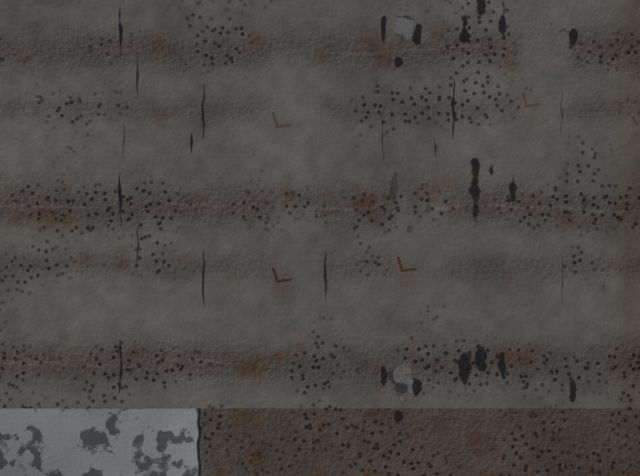
Reproduce this texture procedurally as a Shadertoy shader.

```glsl
// Weathered cast concrete: rough pour bands, cracks and dark spalls repeat in three
// rows, with rusty nails in smooth patches and a pale panel at the lower left.
// Cellular noise gives grain and pits; value noise gives stains and wobble.
const vec3 PLAIN = vec3(0.325, 0.32, 0.31), ROUGH = vec3(0.268, 0.25, 0.238);
const vec3 PATCH = vec3(0.318, 0.318, 0.31), PANEL = vec3(0.425, 0.43, 0.435);
const vec3 TAR = vec3(0.105, 0.105, 0.115), RUST = vec3(0.26, 0.15, 0.1);
const vec3 CHIP = vec3(0.36, 0.36, 0.37);
const float ROW_PITCH = 0.35, BAND_TOP = 0.105, BAND_PITCH = 0.33;
const float CRACK_WIDTH = 0.0032, GRAIN_SCALE = 88.0, GRAIN_DEPTH = 0.075;
const vec2 PANEL_CORNER = vec2(0.418, 0.858);
// Cracks: x, depth below row top, half length, strength; then a bit per row shown
const vec4 CRACKS[10] = vec4[10](
  vec4(0.253, 0.07, 0.062, 1.0), vec4(0.289, 0.165, 0.05, 0.6),
  vec4(0.428, 0.235, 0.066, 0.9), vec4(0.684, 0.23, 0.058, 0.8),
  vec4(0.953, 0.23, 0.07, 0.9), vec4(0.804, 0.285, 0.06, 0.4),
  vec4(0.26, 0.3, 0.045, 0.4), vec4(0.404, 0.3, 0.024, 0.9),
  vec4(1.18, 0.235, 0.055, 0.4), vec4(0.915, 0.31, 0.022, 0.6));
const int CRACK_ROWS[10] = int[10](7, 3, 3, 2, 1, 1, 1, 1, 3, 1);
// Spalls: x, depth below row top, half width, half height
const vec4 SPALLS[7] = vec4[7](
  vec4(0.977, 0.05, 0.013, 0.062), vec4(1.011, 0.014, 0.011, 0.026),
  vec4(1.056, 0.042, 0.01, 0.037), vec4(0.878, 0.07, 0.01, 0.024),
  vec4(0.838, 0.13, 0.01, 0.012), vec4(0.806, 0.052, 0.006, 0.036),
  vec4(1.203, 0.082, 0.009, 0.022));
// Nails: x, depth below the top edge, strength
const vec3 NAILS[4] = vec3[4](vec3(0.586, 0.262, 0.5), vec3(0.586, 0.588, 1.0),
                              vec3(0.848, 0.565, 0.9), vec3(1.11, 0.22, 0.5));

vec2 hash2(vec2 p) {
  vec3 a = fract(p.xyx * vec3(0.1031, 0.103, 0.0973));
  a += dot(a, a.yzx + 33.33);
  return fract((a.xx + a.yz) * a.zy);
}
float noise(vec2 p) {
  vec2 i = floor(p), f = fract(p);
  f *= f * (3.0 - 2.0 * f);
  return mix(mix(hash2(i).x, hash2(i + vec2(1, 0)).x, f.x),
             mix(hash2(i + vec2(0, 1)).x, hash2(i + 1.0).x, f.x), f.y);
}
float fbm(vec2 p) {
  float sum = 0.0, amp = 0.52;
  for (int i = 0; i < 5; i++, amp *= 0.5) {
    sum += amp * noise(p);
    p = mat2(1.6, 1.2, -1.2, 1.6) * p + 7.3;
  }
  return sum;
}
float cellular(vec2 p) {
  float d = 2.0;
  for (int k = 0; k < 9; k++) {
    vec2 c = floor(p) + vec2(k % 3 - 1, k / 3 - 1);
    d = min(d, distance(p, c + hash2(c)));
  }
  return d;
}
float grain(vec2 p) { return cellular(p * GRAIN_SCALE) + 0.5 * cellular(p * GRAIN_SCALE * 2.1); }
float bell(float x, float w) { return exp(-x * x / (w * w)); }
float below(float edge, float soft, float x) { return 1.0 - smoothstep(edge - soft, edge + soft, x); }
float segment(vec2 p, vec2 a, vec2 b) {
  return distance(p, mix(a, b, clamp(dot(p - a, b - a) / dot(b - a, b - a), 0.0, 1.0)));
}

void mainImage(out vec4 fragColor, in vec2 fragCoord) {
  float px = 1.0 / iResolution.y;
  vec2 p = vec2(fragCoord.x, iResolution.y - fragCoord.y) * px;  // y runs down
  float cloud = fbm(p * 5.0), fine = fbm(p * 38.0 + 9.0);
  float wobble = noise(p * vec2(12, 45)) - 0.5;
  vec2 edge = p - PANEL_CORNER + 0.004 * wobble;
  float strip = 1.0 - below(PANEL_CORNER.y, px, p.y), panel = strip * below(0.0, px, edge.x);

  // Pour bands, weaker bands between, and smooth patches
  float bandD = p.y - BAND_TOP + 0.03 * (cloud - 0.5);
  bandD -= BAND_PITCH * round(bandD / BAND_PITCH);
  float rough = bell(bandD, 0.042) * (0.45 + cloud) + 0.6 * bell(bandD - 0.125, 0.025);
  rough = mix(rough, 0.75, strip);
  float smoothed = 0.0;
  for (int i = 0; i < 4; i++) {
    vec2 d = abs(p - NAILS[i].xy - vec2(0.035, -0.01)) + 0.025 * (fine - 0.5);
    smoothed = max(smoothed, below(0.052, 0.018, d.x) * below(0.14, 0.04, d.y));
  }
  rough *= 1.0 - 0.85 * smoothed;
  vec3 col = mix(mix(PLAIN, ROUGH, min(rough, 1.0)), PATCH, 0.6 * smoothed);
  col *= 1.0 + 0.26 * (cloud - 0.5) + 0.22 * (fine - 0.5);
  col *= mix(vec3(1), vec3(0.91, 0.87, 0.84), max(0.8 * strip, smoothstep(1.25, 1.34, p.x)));

  // Seam ridges, pits and rust stains
  float seam = bell(bandD + 0.012 * wobble, 0.003) * smoothstep(0.45, 0.65, noise(p * vec2(7, 3)));
  col += 0.035 * seam * (1.0 - strip);
  float pits = below(0.19, 0.09, cellular(p * 48.0));
  col *= 1.0 - 0.45 * pits * smoothstep(0.5, 0.8, fbm(p * 9.0 + 3.0) + 0.22 * rough);
  float stain = rough * smoothstep(0.62, 0.78, fbm(p * 15.0 + 21.0));
  stain += strip * fine * bell(distance(p, vec2(0.515, 0.875)), 0.035);
  col = mix(col, RUST, 0.5 * min(stain, 1.0));

  // Pale panel with a speckled row and dark joint
  float speck = smoothstep(0.55, 0.69, fine + 0.12 * bell(p.y - 0.915, 0.018));
  col = mix(col, PANEL * (0.82 + 0.34 * cloud) * (1.0 - 0.4 * speck), panel);
  float dark = 0.8 * strip * below(0.003, px, abs(edge.x)), chip = 0.0;

  // Cracks, spalls and chipped faces repeated down the rows
  for (int r = 0; r < 3; r++) {
    vec2 q = p - vec2(0, ROW_PITCH * float(r));
    for (int i = 0; i < 10; i++) {
      vec4 c = CRACKS[i];
      float taper = 1.0 - abs(q.y - c.y) / c.z;
      float width = CRACK_WIDTH * c.w * taper * (0.4 + 1.5 * noise(vec2(c.x * 90.0, p.y * 70.0)));
      float line = below(width, px, abs(q.x - c.x + 0.005 * wobble)) * smoothstep(0.0, 0.2, taper);
      dark = max(dark, line * float((CRACK_ROWS[i] >> r) & 1) * (0.3 + 0.6 * c.w));
    }
    q -= r == 1 ? vec2(0.022, 0) : vec2(0, 0.022 * float(r));
    for (int i = 0; i < 7; i++) {
      float d = length((q - SPALLS[i].xy) / SPALLS[i].zw) + 1.8 * (fine - 0.5) + 0.8 * wobble;
      dark = max(dark, below(0.75, 0.2, d) * (r == 1 && i > 2 ? 0.3 : 0.85));
    }
    float d = length((q - vec2(0.846, 0.047)) / vec2(0.032, 0.038)) + 1.6 * (fine - 0.5);
    if (r != 1) chip = max(chip, below(0.8, 0.1, d));
  }
  col = mix(col, mix(TAR * 1.6, CHIP, smoothstep(0.4, 0.56, noise(p * 38.0))), 0.75 * chip);
  col = mix(col, TAR, dark);

  // Bent nails with rust around them
  for (int i = 0; i < 4; i++) {
    vec2 q = p - NAILS[i].xy + 0.003 * wobble;
    float d = min(segment(q, vec2(-0.012, -0.024), vec2(-0.004, 0)), segment(q, vec2(-0.004, 0.004), vec2(0.024, 0)));
    float halo = 0.4 * fine * bell(length((q - vec2(0.008, 0.012)) / vec2(1, 1.6)), 0.025);
    col = mix(col, RUST, NAILS[i].z * max(halo, 0.9 * below(0.003, 0.0013, d)));
  }
  // Raised grain lit from the upper left
  float relief = grain(p + 0.0022) - grain(p);
  col += GRAIN_DEPTH * relief * (0.35 + 0.8 * rough) * (1.0 - 0.65 * panel) * (1.0 - 0.6 * dark);
  fragColor = vec4(clamp(col, 0.0, 1.0), 1);
}
```
